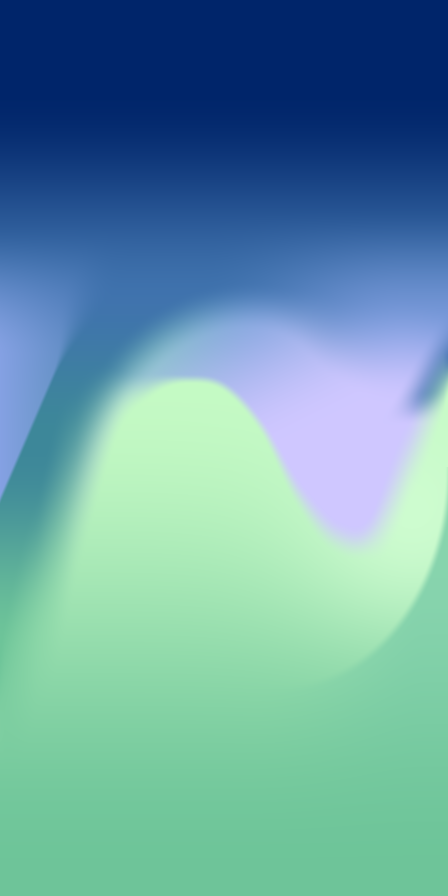
Reproduce this background procedurally as a Shadertoy shader.

```glsl
// Soft wallpaper: a navy sky fades to teal behind a lavender wave and a mint hill.
// Two smooth splines shape the wave and the hill; line and ellipse distances
// with varying softness give the side glows, the dark wedge and the lower fold.

const vec3 NAVY       = vec3(0.00, 0.145, 0.415);
const vec3 BLUE       = vec3(0.25, 0.45, 0.68);
const vec3 TEAL       = vec3(0.24, 0.53, 0.60);
const vec3 GREEN      = vec3(0.43, 0.77, 0.60);
const vec3 MINT       = vec3(0.77, 0.98, 0.77);
const vec3 FOLD_GREEN = vec3(0.53, 0.83, 0.68);
const vec3 BRIGHT     = vec3(0.83, 1.00, 0.83);
const vec3 PERIWINKLE = vec3(0.52, 0.63, 0.89);
const vec3 LAVENDER   = vec3(0.81, 0.78, 1.00);
const vec3 WAVE_BLUE  = vec3(0.45, 0.62, 0.84);
const vec3 WAVE_AQUA  = vec3(0.52, 0.78, 0.76);

const vec2 FOLD_CENTER = vec2(0.625, 1.042);
const vec2 FOLD_RADIUS = vec2(0.378, 0.495);
const vec2 WEDGE_TIP   = vec2(0.90, 0.91);
const vec2 WEDGE_NORMAL = vec2(0.87, 0.49);

// Edge depths below the top, at even steps across the width
const int LAST = 12;
const float HILL[13] = float[13](1.56, 1.354, 1.094, 0.917, 0.862, 0.846, 0.862,
                                 0.951, 1.104, 1.198, 1.193, 1.02, 0.839);
const float WAVE[13] = float[13](1.667, 1.302, 1.03, 0.872, 0.773, 0.716, 0.688,
                                 0.685, 0.708, 0.755, 0.781, 0.79, 0.81);

// Catmull-Rom spline through the edge depths
float spline(float knots[13], float x) {
    float s = clamp(x, 0.0, 0.9999) * float(LAST);
    int i = int(s);
    float t = fract(s);
    float a = knots[max(i - 1, 0)], b = knots[i];
    float c = knots[i + 1], d = knots[min(i + 2, LAST)];
    return b + 0.5 * t * (c - a + t * (2.0 * a - 5.0 * b + 4.0 * c - d
             + t * (3.0 * (b - c) + d - a)));
}

// Approximate signed distance to a spline edge, positive below it
float edgeDistance(float knots[13], vec2 p) {
    const float STEP = 0.01;
    float slope = (spline(knots, p.x + STEP) - spline(knots, p.x - STEP)) / (2.0 * STEP);
    return (p.y - spline(knots, p.x)) / sqrt(1.0 + slope * slope);
}

float softMask(float distance, float width) {
    return smoothstep(-width, width, distance);
}

vec3 background(vec2 p) {
    vec3 color = mix(NAVY, BLUE, smoothstep(0.20, 0.68, p.y));
    color = mix(color, TEAL, smoothstep(0.64, 0.98, p.y));
    color = mix(color, GREEN, smoothstep(1.0, 1.45, p.y));

    // Left glow, cut by a slanted edge that sharpens downward
    float cut = (0.161 - 0.43 * (p.y - 0.742) - p.x) * 0.92;
    float cutWidth = mix(0.06, 0.005, smoothstep(0.62, 0.84, p.y));
    float leftGlow = softMask(cut, cutWidth) * smoothstep(0.50, 0.80, p.y);
    color = mix(color, PERIWINKLE, leftGlow * (1.0 - 3.2 * clamp(p.x, 0.0, 0.25)));

    // Right glow
    float rightGlow = smoothstep(0.46, 0.80, p.y) * smoothstep(0.45, 0.90, p.x);
    return mix(color, PERIWINKLE, rightGlow);
}

vec3 addWave(vec3 color, vec2 p) {
    vec3 upper = mix(WAVE_AQUA, WAVE_BLUE, smoothstep(0.25, 0.60, p.x));
    vec3 wave = mix(upper, LAVENDER, smoothstep(0.60, 1.05, p.y + 0.5 * (p.x - 0.5)));
    float width = mix(0.055, 0.12, smoothstep(0.60, 0.90, p.x));
    float mask = softMask(edgeDistance(WAVE, p), width) * smoothstep(0.12, 0.30, p.x);
    color = mix(color, wave, mask);

    // Dark wedge at the right border
    float wedge = smoothstep(-0.03, 0.055, dot(p - WEDGE_TIP, WEDGE_NORMAL));
    wedge *= 1.0 - smoothstep(0.87, 0.95, p.y);
    return mix(color, BLUE, wedge * smoothstep(0.66, 0.80, p.y));
}

vec3 hillColor(vec2 p) {
    vec3 color = mix(MINT, GREEN, smoothstep(0.84, 1.95, p.y));

    // Bright rim along the right valley
    vec2 rim = (p - vec2(0.92, 1.16)) / vec2(0.26, 0.25);
    color = mix(color, BRIGHT, 0.8 * exp(-dot(rim, rim)));

    // Fold: the shaded area outside an ellipse
    vec2 q = (p - FOLD_CENTER) / FOLD_RADIUS;
    float outside = (length(q) - 1.0) * FOLD_RADIUS.x;
    vec3 shade = mix(FOLD_GREEN, GREEN, smoothstep(1.25, 1.95, p.y));
    float strength = smoothstep(0.55, 0.95, p.x) * step(FOLD_CENTER.y, p.y);
    return mix(color, shade, softMask(outside, 0.010) * strength);
}

void mainImage(out vec4 fragColor, in vec2 fragCoord) {
    // x runs 0..1 across, y runs 0..2 down from the top
    vec2 uv = fragCoord / iResolution.xy;
    vec2 p = vec2(uv.x, 2.0 * (1.0 - uv.y));

    vec3 color = addWave(background(p), p);

    // Hill edge: soft on the left, crisp at the crest, soft in the valley
    float width = mix(0.085, 0.012, smoothstep(0.14, 0.42, p.x));
    width = mix(width, 0.042, smoothstep(0.58, 0.82, p.x));
    color = mix(color, hillColor(p), softMask(edgeDistance(HILL, p), width));

    fragColor = vec4(color, 1.0);
}
```
